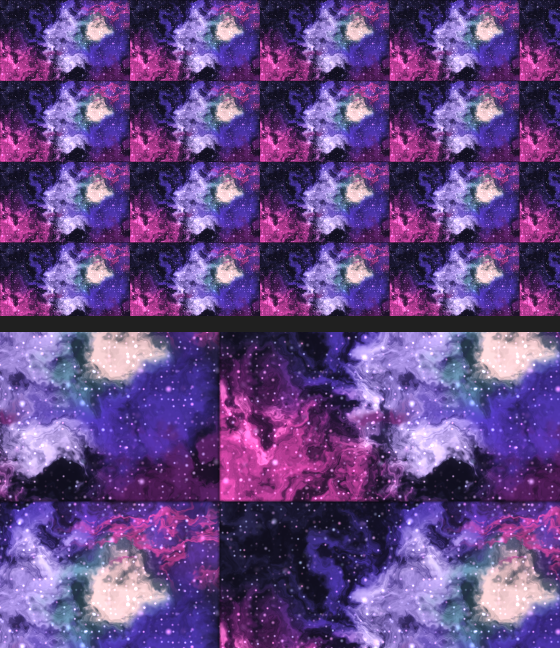
Top: the whole. Bottom: its middle third, enlarged.
A Shadertoy shader for this pattern:

```glsl
#define TILE vec2(0.411, 0.256)      // tile size in canvas heights
#define WARP 0.24                    // raggedness of the clouds
#define STAR_GAIN 0.85
#define TILE_VARIATION 0.03
#define SEAM_WIDTH 0.012
#define NAVY vec3(0.10, 0.09, 0.19)
#define BLUE vec3(0.29, 0.20, 0.68)
#define WINE vec3(0.36, 0.11, 0.38)
#define PINK vec3(0.80, 0.27, 0.62)
#define LILAC vec3(0.85, 0.77, 0.95)
#define TEAL vec3(0.27, 0.42, 0.50)
#define CREAM vec3(0.91, 0.75, 0.75)

vec3 hash3(vec2 p) {
    vec3 q = fract(p.xyx * vec3(0.1031, 0.1030, 0.0973));
    q += dot(q, q.yxz + 33.33);
    return fract((q.xxy + q.yzz) * q.zyx);
}

float noise(vec2 p) {
    vec2 i = floor(p), f = fract(p);
    f = f * f * (3.0 - 2.0 * f);
    vec2 e = vec2(0.0, 1.0);
    return mix(mix(hash3(i).x, hash3(i + e.yx).x, f.x),
               mix(hash3(i + e).x, hash3(i + e.yy).x, f.x), f.y);
}

float fbm(vec2 p) {
    float sum = 0.0, amp = 0.5, total = 0.0;
    for (int i = 0; i < 5; i++) {
        sum += amp * noise(p);
        total += amp;
        amp *= 0.58;
        p = mat2(1.6, 1.2, -1.2, 1.6) * p + 7.3;
    }
    return sum / total;
}

// Soft rotated ellipse, eroded by the fine texture
float cloud(vec2 p, vec2 centre, vec2 radius, float angle, float fine) {
    float c = cos(angle), s = sin(angle);
    vec2 d = mat2(c, -s, s, c) * (p - centre) / radius;
    return smoothstep(0.15, 0.85, exp(-dot(d, d)) * (0.5 + fine));
}

vec3 nebula(vec2 p) {
    vec2 swirl = vec2(fbm(p * 5.0 + 2.0), fbm(p * 5.0 + 19.0)) - 0.5;
    vec2 q = p + WARP * swirl;
    float fine = smoothstep(0.25, 0.75, fbm(p * 11.0 + 4.0 * swirl));
    float broad = smoothstep(0.3, 0.7, fbm(p * 5.0 + 41.0));

    // Deep background
    vec3 col = NAVY * (0.75 + 0.6 * fine);
    col = mix(col, WINE, 0.7 * cloud(q, vec2(0.1, 0.38), vec2(0.5, 0.2), -0.2, fine));
    col = mix(col, WINE, 0.75 * cloud(q, vec2(1.4, 0.12), vec2(0.4, 0.25), 0.0, fine));
    col = mix(col, BLUE, 0.85 * cloud(q, vec2(0.82, 0.6), vec2(0.62, 0.42), 0.9, fine));
    col = mix(col, BLUE, 0.75 * cloud(q, vec2(1.28, 0.38), vec2(0.38, 0.24), 0.4, broad));
    col = mix(col, BLUE, 0.6 * cloud(q, vec2(1.4, 0.82), vec2(0.35, 0.22), 0.0, broad));

    // Pink bank, lower left
    float bank = cloud(q, vec2(0.22, 0.13), vec2(0.58, 0.3), -0.1, fine);
    col = mix(col, mix(WINE, PINK, 0.3 + 0.7 * fine), bank);
    col += 0.18 * bank * smoothstep(0.6, 1.0, fine * broad);

    // Pale column with a broad foot and a dark cleft
    float column = cloud(q, vec2(0.75, 0.54), vec2(0.40, 0.20), 1.05, fine);
    float foot = cloud(q, vec2(0.80, 0.22), vec2(0.25, 0.14), -0.2, fine);
    vec3 pale = mix(mix(BLUE, LILAC, 0.45), LILAC, fine);
    col = mix(col, pale, max(column, foot) * (0.65 + 0.35 * broad));
    col = mix(col, WINE, 0.85 * cloud(q, vec2(0.67, 0.34), vec2(0.15, 0.05), 0.3, fine));

    // Teal shell around a cream core
    col = mix(col, TEAL * (0.7 + 0.5 * fine),
              0.9 * cloud(q, vec2(1.11, 0.63), vec2(0.29, 0.18), 0.65, broad));
    col = mix(col, CREAM, 0.9 * cloud(q, vec2(1.18, 0.65), vec2(0.20, 0.12), 0.65, fine));

    // Magenta filaments, upper right
    float ridge = 1.0 - abs(2.0 * fbm(q * vec2(4.0, 9.0) + 63.0) - 1.0);
    float veil = cloud(p, vec2(1.36, 0.86), vec2(0.42, 0.20), -0.25, 0.5);
    col = mix(col, PINK, veil * (0.15 + 0.75 * smoothstep(0.84, 1.0, ridge)));
    return col * (0.82 + 0.36 * fine);
}

// Three sizes of scattered stars
vec3 stars(vec2 p) {
    vec3 light = vec3(0.0);
    for (int i = 0; i < 3; i++) {
        float layer = float(i);
        vec2 g = p * (42.0 - 13.0 * layer) + 31.0 * layer;
        vec3 h = hash3(floor(g) + 5.0);
        float d = length(fract(g) - 0.3 - 0.4 * h.xy);
        float power = pow(h.z, 5.0 + 6.0 * layer);
        vec3 tint = mix(vec3(1.0, 0.55, 0.8), vec3(0.75, 0.85, 1.0), h.x);
        light += tint * power * smoothstep(0.3, 0.0, d);
    }
    return STAR_GAIN * light;
}

vec3 tiledSky(vec2 pos) {
    vec2 s = vec2(pos.x, iResolution.y - pos.y) / iResolution.y / TILE;
    vec2 q = fract(s), aspect = TILE / TILE.y;
    vec2 p = vec2(q.x, 1.0 - q.y) * aspect;
    vec2 border = min(q, 1.0 - q) * aspect;
    float seam = smoothstep(0.0, SEAM_WIDTH, min(border.x, border.y));
    float exposure = 1.0 + TILE_VARIATION * (2.0 * hash3(floor(s) + 9.0).x - 1.0);
    return (nebula(p) + stars(p)) * exposure * mix(0.7, 1.0, seam);
}

void mainImage(out vec4 fragColor, in vec2 fragCoord) {
    // Four samples smooth the stars and tile borders
    vec3 col = vec3(0.0);
    for (int i = 0; i < 4; i++)
        col += tiledSky(fragCoord + 0.5 * vec2(i & 1, i >> 1) - 0.25);
    fragColor = vec4(clamp(col * 0.25, 0.0, 1.0), 1.0);
}
```
